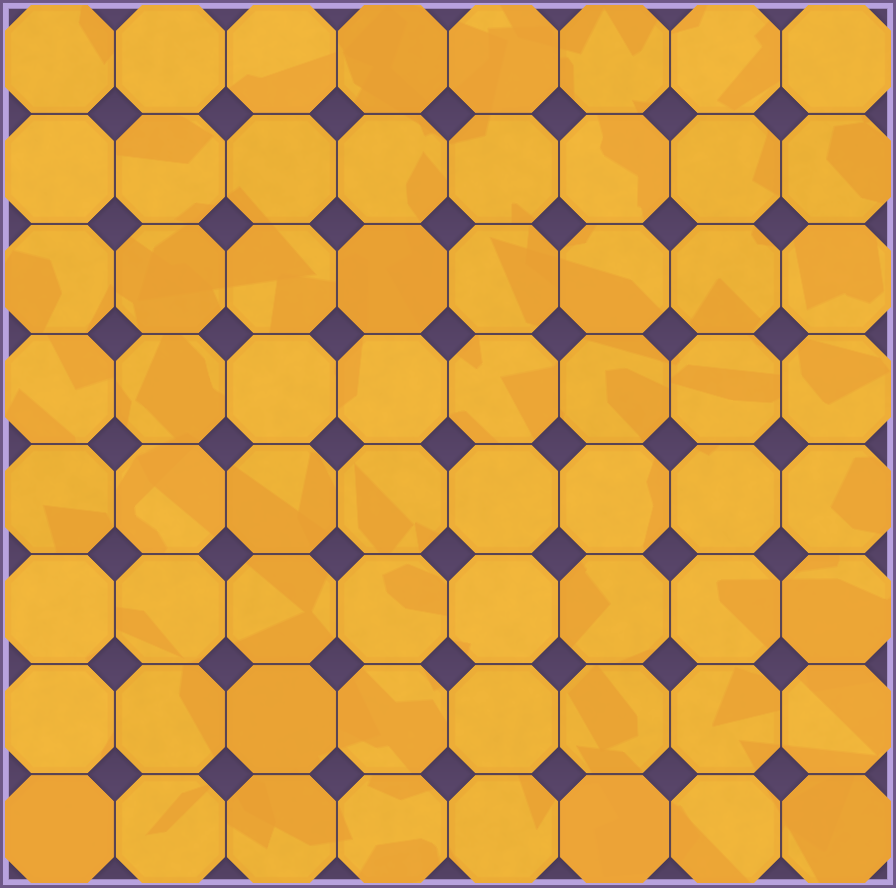
Write a WebGL 2 fragment shader that draws this pattern.

```glsl
#version 300 es
precision highp float;
// Eight by eight amber octagon tiles with purple diamond insets and a lilac frame.

uniform vec2 u_resolution;
out vec4 fragColor;

const float TILES = 8.0;
const float MARGIN = 0.0043;      // canvas edge to tile edge
const float DIAMOND = 0.255;      // half diagonal, in tiles
const float GROUT = 0.010;        // half line width, in tiles

const vec3 AMBER = vec3(0.935, 0.705, 0.222);
const vec3 OCHRE = vec3(0.918, 0.630, 0.205);
const vec3 PLUM = vec3(0.335, 0.262, 0.400);
const vec3 LINE = vec3(0.350, 0.265, 0.330);
const vec3 LILAC = vec3(0.720, 0.635, 0.870);
const vec3 RIM = vec3(0.430, 0.345, 0.530);

vec2 hash2(vec2 p) {
    vec3 h = fract(p.xyx * vec3(0.1031, 0.1030, 0.0973));
    h += dot(h, h.yzx + 33.33);
    return fract((h.xx + h.yz) * h.zy);
}

mat2 rotation(float a) {
    return mat2(cos(a), sin(a), -sin(a), cos(a));
}

float cover(float d, float blur) {
    return smoothstep(-0.5 * blur, 0.5 * blur, d);
}

// Cellular noise: a share of the cells is filled, with straight soft edges.
float shards(vec2 p, float share, float blur) {
    vec2 cell = floor(p);
    vec2 nearA = vec2(9.0), nearB = vec2(9.0);
    float fillA = 0.0, fillB = 0.0;
    for (int j = -2; j <= 2; j++) {
        for (int i = -2; i <= 2; i++) {
            vec2 id = cell + vec2(i, j);
            vec2 r = id + hash2(id + 40.0) - p;
            float fill = step(hash2(id + 91.0).x, share);
            if (dot(r, r) < dot(nearA, nearA)) {
                nearB = nearA;
                fillB = fillA;
                nearA = r;
                fillA = fill;
            } else if (dot(r, r) < dot(nearB, nearB)) {
                nearB = r;
                fillB = fill;
            }
        }
    }
    float border = dot(0.5 * (nearA + nearB), normalize(nearB - nearA));
    return mix(0.5 * (fillA + fillB), fillA, smoothstep(0.0, blur, border));
}

// Faint mottling from layered sines.
float mottle(vec2 p) {
    float sum = 0.0, gain = 0.5;
    for (int i = 0; i < 4; i++) {
        p = rotation(1.1) * p * 1.8 + 1.7;
        sum += gain * sin(p.x + 1.5 * sin(p.y)) * sin(p.y + sin(0.7 * p.x));
        gain *= 0.65;
    }
    return sum;
}

// Glaze: broad shards run across tiles, small ones stop at the joints.
vec3 glaze(vec2 g, vec2 id, float inside, float blur) {
    vec2 seed = hash2(id + 17.0);
    float broad = shards(rotation(0.75) * g * vec2(0.72, 1.15) + 31.0, 0.24, blur);
    vec2 local = rotation(6.28 * seed.x) * (fract(g) - 0.5) * vec2(1.5, 2.5);
    float small = shards(local + 60.0 + floor(seed * 90.0), 0.20, 2.0 * blur);
    float whole = step(0.95, seed.y);
    float tone = 1.0 - (1.0 - 0.8 * broad) * (1.0 - 0.75 * small) * (1.0 - 0.9 * whole);
    float bevel = 1.0 - smoothstep(0.045, 0.065, inside);
    tone = mix(tone, 1.0, 0.35 * bevel);
    vec3 colour = mix(AMBER, OCHRE, tone);
    colour *= 1.0 + 0.012 * mottle(g * 5.0) * (1.0 - tone);
    return colour + 0.018 * (seed.x - 0.5);
}

// Joints and diamonds below the tiles; corner is measured from a tile corner.
vec3 inset(vec2 corner, float blur) {
    float depth = (DIAMOND - abs(corner.x) - abs(corner.y)) * 0.7071;
    float shade = 1.0 - smoothstep(0.0, 0.06, depth);
    float light = 0.06 * clamp(-corner.y / DIAMOND, -1.0, 1.0);
    vec3 diamond = PLUM * (1.0 - 0.10 * shade + light);
    return mix(LINE, diamond, cover(depth, blur));
}

void main() {
    vec2 uv = gl_FragCoord.xy / u_resolution;
    vec2 g = (uv - MARGIN) / (1.0 - 2.0 * MARGIN) * TILES;
    float px = TILES / min(u_resolution.x, u_resolution.y);
    vec2 id = floor(g);

    // Octagon with clipped corners, limited to the grid
    vec2 q = abs(fract(g) - 0.5);
    float side = 0.5 - GROUT - max(q.x, q.y);
    float clipped = (1.0 - DIAMOND - q.x - q.y) * 0.7071;
    vec2 bounds = min(g, TILES - g);
    float octagon = min(min(side, clipped), min(bounds.x, bounds.y));

    // Frame, seen through the notches along the canvas edge
    vec2 edge = min(uv, 1.0 - uv);
    float rim = min(edge.x, edge.y) * TILES;
    vec3 colour = mix(LILAC, inset(g - round(g), px), cover(rim - 0.078, px));
    colour = mix(RIM, colour, cover(rim - 0.026, px));

    colour = mix(colour, glaze(g, id, octagon, 1.2 * px), cover(octagon, px));
    fragColor = vec4(colour, 1.0);
}
```
